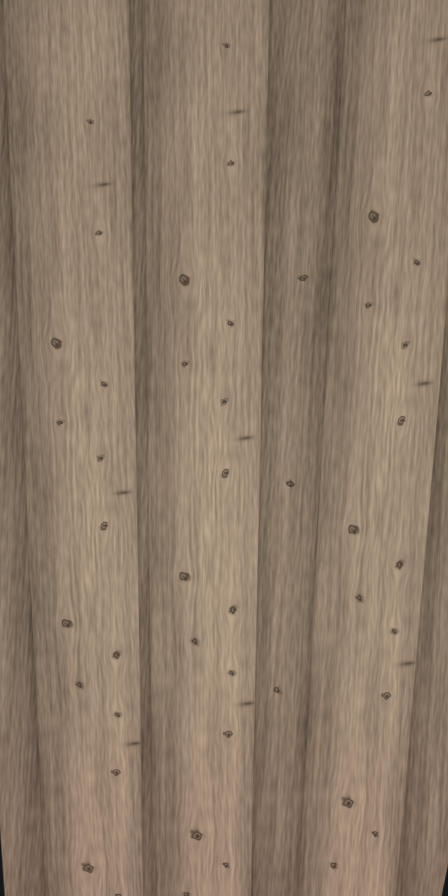
Give the GLSL for this texture, as a Shadertoy shader.

```glsl
// Weathered timber panel: one wide knotty board is repeated three times, leaning and
// sliding upward from left to right, with darker narrow strips between the boards.
// Grain is stretched gradient noise; knots sit in whorls of six along each board.

const float PI = 3.14159;
const vec2 SHEET = vec2(100.0, 200.0);           // working units, y runs downward
const vec3 DARK_WOOD = vec3(0.33, 0.285, 0.24);
const vec3 LIGHT_WOOD = vec3(0.76, 0.67, 0.57);
const vec3 KNOT_BROWN = vec3(0.22, 0.18, 0.145);
const vec3 GAP_BLACK = vec3(0.09, 0.09, 0.10);

float hash1(float n) { return fract(sin(n * 91.37 + 4.1) * 4375.85); }

vec2 hashGradient(vec2 cell) {
    float a = fract(sin(dot(cell, vec2(127.1, 311.7))) * 43758.5) * 2.0 * PI;
    return vec2(cos(a), sin(a));
}

float gradientNoise(vec2 p) {
    vec2 i = floor(p), f = fract(p);
    vec2 s = f * f * f * (f * (f * 6.0 - 15.0) + 10.0);
    vec2 e = vec2(1.0, 0.0);
    float a = dot(hashGradient(i), f);
    float b = dot(hashGradient(i + e.xy), f - e.xy);
    float c = dot(hashGradient(i + e.yx), f - e.yx);
    float d = dot(hashGradient(i + e.xx), f - e.xx);
    return 1.4 * mix(mix(a, b, s.x), mix(c, d, s.x), s.y);
}

// Fine fibres, short pores and broad streaks, all running down the board
float woodGrain(vec2 p) {
    float fibres = gradientNoise(p * vec2(1.25, 0.045));
    float pores = gradientNoise(p * vec2(1.9, 0.30) + 37.0);
    float streaks = gradientNoise(p * vec2(0.32, 0.012) + 71.0);
    return 0.15 * fibres + 0.13 * pores + 0.10 * streaks;
}

// Nested, drawn-out rings around the heart of a board
float heartRings(vec2 p, vec2 center) {
    vec2 d = p - center;
    d.x += 1.3 * gradientNoise(p * vec2(0.12, 0.06));
    float v = length(d * vec2(1.0, 0.085));
    float mask = exp(-d.x * d.x / 14.0) * smoothstep(55.0, 20.0, abs(d.y));
    return mask * sin(v * 5.2);
}

// x: darkness of the knot, y: how strongly it bends the grain
vec2 knot(vec2 d, float radius, float seed) {
    float tilt = (hash1(seed + 5.0) - 0.5) * 1.6;
    vec2 e = mat2(cos(tilt), sin(tilt), -sin(tilt), cos(tilt)) * d / radius;
    float dist = length(e * vec2(0.9, 1.25)) + 0.35 * gradientNoise(e * 1.3 + seed * 7.0);
    float body = smoothstep(1.15, 0.45, dist) * (0.60 + 0.25 * sin(dist * 9.0 + seed));
    float core = smoothstep(0.6, 0.1, length(e - vec2(0.25, 0.15)));
    float bend = exp(-dot(d, d * vec2(0.3, 0.10)) / (radius * radius));
    return vec2(max(body, 0.9 * core), bend);
}

// Pale side branch with a dark tip
float branchStreak(vec2 d) {
    d.y += 0.12 * d.x;
    float tail = exp(-dot(d * vec2(0.5, 1.7), d * vec2(0.5, 1.7)));
    d.x -= 0.7;
    return 0.35 * tail + 0.4 * exp(-dot(d * vec2(0.9, 3.0), d * vec2(0.9, 3.0)));
}

// Sheet position to the frame shared by all boards; n is -1, 0 or 1
vec2 boardFrame(vec2 p, float n) {
    float slide = n * (38.4 - 0.051 * p.y) + n * n * (7.0 - 0.014 * p.y);
    return vec2(p.x - slide, 64.8 + (p.y - 64.8 + 14.0 * n) / (1.0 + 0.055 * n));
}

// x: tone of the board, y: knot darkness
vec2 wideBoard(vec2 q, float across) {
    float ink = 0.0, bend = 0.0;
    for (int i = 0; i < 18; i++) {
        float n = float(i), k = mod(n + 3.0, 6.0);
        float isBranch = step(abs(k - 4.0), 0.5);
        float y = 18.0 + 11.0 * n - 2.6 * k + 13.5 * sin(PI * pow(n / 17.0, 0.65));
        float x = 47.0 - 4.5 * cos(PI * k) + 11.0 * isBranch + 3.0 * (hash1(n) - 0.5);
        vec2 d = q - vec2(x, y);
        float radius = mix(0.75, 1.35, hash1(n + 20.0)) + 0.6 * step(k, 0.5);
        vec2 mark = mix(knot(d, radius, n), vec2(branchStreak(d), 0.0), isBranch);
        ink = max(ink, mark.x);
        bend += mark.y * d.x * 0.6;
    }
    vec2 bent = q - vec2(bend, 0.0);
    float tone = 0.34 + 0.28 * smoothstep(0.0, 0.48, across) - 0.08 * smoothstep(0.75, 1.0, across);
    tone += woodGrain(bent) + 0.075 * heartRings(bent, vec2(46.5, 103.0));
    return vec2(tone, ink);
}

// Narrow strip: darkest beside the boards, with a few small knots
vec2 narrowStrip(vec2 p, float edgeDistance) {
    float ink = 0.0;
    for (int j = 0; j < 3; j++) {
        float y = 62.0 + 46.0 * float(j);
        ink = max(ink, knot(p - vec2(71.5 - 0.062 * y, y), 1.1, float(j) + 40.0).x);
    }
    float tone = 0.24 + 0.20 * smoothstep(0.0, 7.0, edgeDistance);
    return vec2(tone + woodGrain(p + vec2(0.06 * p.y + 13.0, 50.0)), ink);
}

void mainImage(out vec4 fragColor, in vec2 fragCoord) {
    vec2 uv = fragCoord / iResolution.xy;
    vec2 p = vec2(uv.x, 1.0 - uv.y) * SHEET;
    float pixel = SHEET.x / iResolution.x;
    float left = 31.8 + 0.012 * p.y, right = 60.2 - 0.021 * p.y;

    // Find the nearest board; inside is positive within it
    float inside = -1000.0;
    vec2 q = p;
    for (int i = -1; i <= 1; i++) {
        vec2 frame = boardFrame(p, float(i));
        float d = min(frame.x - left, right - frame.x);
        if (d > inside) { inside = d; q = frame; }
    }
    vec2 board = wideBoard(q, (q.x - left) / (right - left));
    vec2 strip = narrowStrip(p, abs(inside));
    vec2 wood = mix(strip, board, smoothstep(-pixel, pixel, inside));

    // Seam shadow, soft room light and large stains
    wood.x -= 0.16 * exp(-abs(inside) * 2.2);
    vec2 fromLight = (p - vec2(56.0, 120.0)) / vec2(60.0, 75.0);
    wood.x += 0.17 * exp(-dot(fromLight, fromLight)) - 0.05;
    wood.x += 0.05 * gradientNoise(p * vec2(0.09, 0.03));

    vec3 color = mix(DARK_WOOD, LIGHT_WOOD, clamp(wood.x, 0.0, 1.0));
    color = mix(color, KNOT_BROWN, 0.85 * clamp(wood.y, 0.0, 1.0));
    color += vec3(0.015, -0.005, 0.0) * smoothstep(130.0, 200.0, p.y);

    // Dark gaps at the two lower corners
    float gap = max((p.y - 185.0) * 0.07 - p.x, (p.y - 193.0) * 0.2 - (SHEET.x - p.x));
    color = mix(color, GAP_BLACK, smoothstep(-pixel, pixel, gap));
    fragColor = vec4(color, 1.0);
}
```
